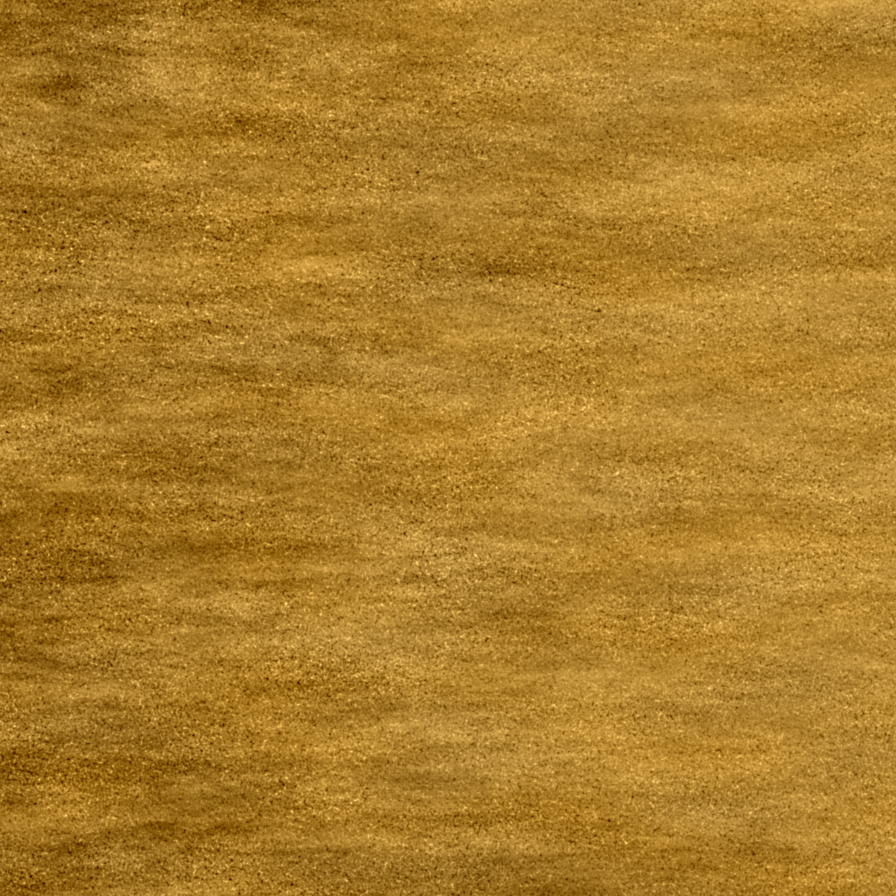
This texture is drawn by a three.js fragment shader. Its source:

```glsl
// Golden velvet: a warm cloth, darker at the left and the foot, brushed into
// thin level streaks and covered with a fine pile of sparse, crisp flecks.
// Layers of stretched gradient noise add up to one tone that tints the cloth.

varying vec2 vUv;

// Random unit vector for a lattice point
vec2 latticeGradient(vec2 cell) {
  vec3 h = fract(vec3(cell.xyx) * vec3(0.1031, 0.1030, 0.0973));
  h += dot(h, h.yzx + 33.33);
  float angle = 6.28318 * fract((h.x + h.y) * h.z);
  return vec2(cos(angle), sin(angle));
}

float gradientNoise(vec2 p) {
  vec2 cell = floor(p);
  vec2 f = p - cell;
  vec2 blend = f * f * f * (f * (f * 6.0 - 15.0) + 10.0);
  float a = dot(latticeGradient(cell), f);
  float b = dot(latticeGradient(cell + vec2(1.0, 0.0)), f - vec2(1.0, 0.0));
  float c = dot(latticeGradient(cell + vec2(0.0, 1.0)), f - vec2(0.0, 1.0));
  float d = dot(latticeGradient(cell + vec2(1.0, 1.0)), f - vec2(1.0, 1.0));
  return mix(mix(a, b, blend.x), mix(c, d, blend.x), blend.y);
}

// Brushed streaks: long and low, finer with each octave
float brushedStreaks(vec2 p) {
  float sum = 0.0;
  float weight = 0.85;
  vec2 scale = vec2(2.6, 16.0);
  for (int i = 0; i < 5; i++) {
    sum += weight * gradientNoise(p * scale + float(i) * vec2(17.3, 41.7));
    scale *= vec2(2.0, 1.75);
    weight *= 0.92;
  }
  return sum;
}

// Sparse thin creases where the pile parts and shows its dark base
float darkCreases(vec2 p) {
  float crease = gradientNoise(p * vec2(8.0, 55.0) + 29.0)
               + 0.5 * gradientNoise(p * vec2(22.0, 110.0) + 91.0);
  return smoothstep(0.22, 0.6, crease);
}

// Pile grain: tiny tufts on turned lattices, so that no grid shows
float pileGrain(vec2 p) {
  vec2 turned = mat2(0.97, 0.24, -0.24, 0.97) * p;
  vec2 counter = mat2(0.87, -0.5, 0.5, 0.87) * p;
  float tufts = 0.45 * gradientNoise(turned * vec2(145.0, 215.0) + 61.0)
              + 0.55 * gradientNoise(counter * 280.0 + 300.0)
              + 0.45 * gradientNoise(turned.yx * 370.0 + 150.0)
              + 0.20 * gradientNoise(p * vec2(55.0, 120.0) + 19.0);
  // Calm ground with a few strong flecks, both dark and bright
  return tufts * (0.65 + 1.6 * abs(tufts));
}

// Broad shading: light to the right, dark along the left side and the foot
float broadShade(vec2 p) {
  float shade = mix(-0.05, 0.04, smoothstep(-0.1, 0.85, p.x));
  shade -= 0.055 * (1.0 - smoothstep(0.0, 0.2, p.y));
  shade -= 0.035 * smoothstep(0.86, 1.0, p.y) * (1.0 - 0.6 * p.x);
  return shade + 0.07 * gradientNoise(p * vec2(2.2, 6.0) + 7.4);
}

void main() {
  // A faint sway keeps the streaks from running perfectly level
  vec2 sway = vec2(0.0, 0.005 * gradientNoise(vUv * vec2(4.0, 3.0) + 5.5));
  float leftness = 1.0 - smoothstep(0.0, 0.9, vUv.x);

  // Some patches of pile lie flatter and show less grain
  float roughness = 1.0 + 0.6 * gradientNoise(vUv * vec2(7.0, 18.0) + 47.0);
  float tone = broadShade(vUv)
             + brushedStreaks(vUv + sway) * mix(0.095, 0.14, leftness)
             - darkCreases(vUv + sway) * mix(0.03, 0.07, leftness)
             + pileGrain(vUv) * roughness * mix(0.25, 0.31, leftness);

  vec3 gold = vec3(0.673, 0.492, 0.168);
  vec3 cloth = gold + tone * vec3(1.0, 0.95, 0.8);

  // Slight drift between amber and duller ochre
  float drift = gradientNoise(vUv * vec2(5.0, 16.0) + 83.0);
  cloth += drift * vec3(0.012, -0.008, -0.045);

  gl_FragColor = vec4(clamp(cloth, 0.0, 1.0), 1.0);
}
```
